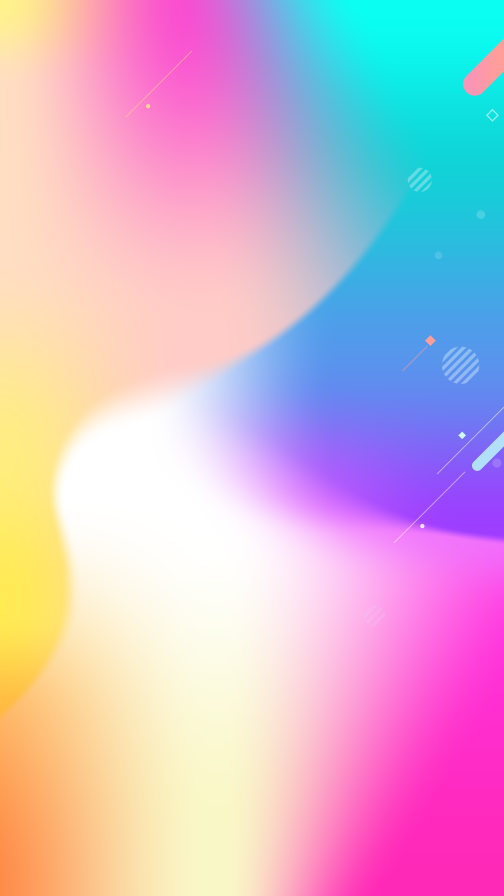
Reproduce this background procedurally as a Shadertoy shader.

```glsl
// Soft flowing colour waves with small diagonal strokes, striped discs and diamonds.

// Wave colours
const vec3 PALE_YELLOW = vec3(1.0, 0.95, 0.55), PEACH = vec3(1.0, 0.87, 0.76);
const vec3 YELLOW = vec3(1.0, 0.93, 0.50), GOLD = vec3(1.0, 0.92, 0.33);
const vec3 AMBER = vec3(1.0, 0.72, 0.25);
const vec3 HOT_PINK = vec3(0.98, 0.30, 0.82), SALMON = vec3(1.0, 0.80, 0.78);
const vec3 CYAN = vec3(0.04, 1.0, 0.95), TEAL = vec3(0.06, 0.83, 0.84);
const vec3 BLUE = vec3(0.35, 0.58, 0.93), VIOLET = vec3(0.62, 0.24, 1.0);
const vec3 ORCHID = vec3(0.93, 0.45, 1.0), CREAM = vec3(0.98, 0.97, 0.78);
const vec3 APRICOT = vec3(1.0, 0.80, 0.42), ORANGE = vec3(1.0, 0.50, 0.23);
const vec3 MAGENTA = vec3(1.0, 0.20, 0.90), ROSE = vec3(1.0, 0.16, 0.72);
const vec3 WHITE = vec3(1.0);

// Ornament settings, in canvas widths
const vec3 CORAL = vec3(1.0, 0.62, 0.60), ICE = vec3(0.70, 0.88, 0.98);
const float ASPECT = 16.0 / 9.0;
const float STRIPE_PERIOD = 0.0125;
const float LINE_RADIUS = 0.0009;

// Position, diagonal extent, opacity
const vec4 LINES[4] = vec4[4](
    vec4(0.250, 1.546, 0.130, 0.55), vec4(0.799, 1.042, 0.048, 0.60),
    vec4(0.868, 0.838, 0.140, 0.50), vec4(0.782, 0.701, 0.140, 0.50));
// Position, radius, opacity
const vec4 DISCS[3] = vec4[3](
    vec4(0.833, 1.421, 0.024, 0.38), vec4(0.914, 1.053, 0.037, 0.42),
    vec4(0.743, 0.556, 0.021, 0.13));
const vec4 DOTS[5] = vec4[5](
    vec4(0.294, 1.567, 0.0042, 0.75), vec4(0.838, 0.734, 0.0042, 0.85),
    vec4(0.954, 1.352, 0.0085, 0.18), vec4(0.870, 1.271, 0.0075, 0.14),
    vec4(0.986, 0.859, 0.0090, 0.16));

float capsule(vec2 p, vec2 a, vec2 b, float radius) {
    vec2 ab = b - a;
    float t = clamp(dot(p - a, ab) / dot(ab, ab), 0.0, 1.0);
    return length(p - a - ab * t) - radius;
}

float diamond(vec2 p, float radius) {
    return (abs(p.x) + abs(p.y) - radius) * 0.7071;
}

float cover(float d, float pixel) {
    return 1.0 - smoothstep(-0.6 * pixel, 0.6 * pixel, d);
}

float smoothMax(float a, float b, float k) {
    float h = max(k - abs(a - b), 0.0) / k;
    return max(a, b) + h * h * k * 0.25;
}

// Vertical ramp of the cool wave; v runs downwards
vec3 coolRamp(float v) {
    vec3 c = mix(CYAN, TEAL, smoothstep(0.0, 0.20, v));
    c = mix(c, BLUE, smoothstep(0.16, 0.43, v));
    return mix(c, VIOLET, smoothstep(0.39, 0.60, v));
}

vec3 warmWave(float u, float v) {
    vec3 side = mix(PALE_YELLOW, PEACH, smoothstep(0.0, 0.10, v));
    side = mix(side, YELLOW, smoothstep(0.28, 0.52, v));
    side = mix(side, GOLD, smoothstep(0.50, 0.67, v));
    side = mix(side, AMBER, smoothstep(0.68, 0.81, v));
    vec3 ridge = mix(HOT_PINK, SALMON, smoothstep(0.0, 0.36, v));
    vec3 c = mix(side, ridge, smoothstep(0.0, 0.38, u));
    return mix(c, coolRamp(v), smoothstep(0.34 + 0.25 * v, 0.72 + 0.9 * v, u));
}

vec3 coolWave(float u, float v) {
    float blush = (1.0 - smoothstep(0.42, 0.92, u)) * smoothstep(0.42, 0.57, v);
    vec3 c = mix(coolRamp(v), ORCHID, 0.75 * blush);
    return mix(WHITE, c, smoothstep(0.28, 0.67, u));
}

vec3 lowerWave(float u, float v, float depth) {
    vec3 c = mix(WHITE, CREAM, smoothstep(0.58, 0.92, v));
    float heat = (1.0 - smoothstep(-0.1, 0.42, u)) * smoothstep(0.55, 0.80, v);
    c = mix(c, mix(APRICOT, ORANGE, smoothstep(0.65, 1.0, v)), heat);
    vec3 pink = mix(MAGENTA, ROSE, smoothstep(0.6, 1.0, v));
    c = mix(c, pink, smoothstep(0.44, 1.2 - 1.1 * (v - 0.6), u));
    float glow = exp(-pow(depth / 0.045, 2.0)) * smoothstep(0.36, 0.72, u);
    return mix(c, ORCHID, 0.8 * glow);
}

vec3 waves(float u, float v) {
    // Boundary between the cool and lower waves
    float a = 1.0 - u;
    float depth = v - (0.603 - 0.06 * a - 0.17 * a * a);
    float blur = 0.006 + 0.06 * smoothstep(0.1, 0.6, a);
    vec3 c = mix(coolWave(u, v), lowerWave(u, v, depth), smoothstep(-blur, blur, depth));

    // Warm wave: above a rising curve, joined to a bulge on the left side
    float s = u - 0.2315;
    float slope = 0.3 + 3.92 * s * s;
    float above = (0.453 - 0.169 * s - 0.735 * s * s * s - v) * ASPECT / sqrt(1.0 + slope * slope);
    float bulge = 0.107 + 0.033 * smoothstep(0.54, 0.65, v) - 7.1 * pow(max(v - 0.66, 0.0), 2.0);
    float warm = smoothMax(above, bulge - u, 0.15);
    float haze = 0.012 + 0.04 * exp(-pow((u - 0.30) / 0.13, 2.0));
    return mix(c, warmWave(u, v), smoothstep(-haze, haze, warm));
}

void mainImage(out vec4 fragColor, in vec2 fragCoord) {
    vec2 uv = fragCoord / iResolution.xy;
    vec2 p = uv * vec2(1.0, ASPECT);
    float pixel = 1.0 / iResolution.x;
    vec3 color = waves(uv.x, 1.0 - uv.y);

    // Fine diagonal lines, the left ones warm
    for (int i = 0; i < 4; i++) {
        vec4 l = LINES[i];
        float d = capsule(p, l.xy, l.xy + l.z, LINE_RADIUS);
        color = mix(color, i < 2 ? mix(CORAL, YELLOW, float(1 - i) * 0.7) : WHITE, l.w * cover(d, pixel));
    }
    // Striped discs
    float stripe = abs(fract((p.x - p.y) * 0.7071 / STRIPE_PERIOD) - 0.5) * STRIPE_PERIOD;
    for (int i = 0; i < 3; i++) {
        float d = max(length(p - DISCS[i].xy) - DISCS[i].z, stripe - 0.27 * STRIPE_PERIOD);
        color = mix(color, mix(ICE, WHITE, 0.5), DISCS[i].w * cover(d, pixel));
    }
    // Dots
    for (int i = 0; i < 5; i++)
        color = mix(color, i == 0 ? YELLOW : WHITE, DOTS[i].w * cover(length(p - DOTS[i].xy) - DOTS[i].z, pixel));
    // Diamonds: outlined, coral, white
    float outline = abs(diamond(p - vec2(0.977, 1.549), 0.011)) - 0.0012;
    color = mix(color, WHITE, 0.6 * cover(outline, pixel));
    color = mix(color, CORAL, cover(diamond(p - vec2(0.854, 1.102), 0.0105), pixel));
    color = mix(color, ICE + 0.1, cover(diamond(p - vec2(0.917, 0.914), 0.0075), pixel));
    // Rounded strokes at the right side
    vec3 strokePink = mix(vec3(0.98, 0.58, 0.72), CORAL, smoothstep(0.92, 1.0, p.x));
    color = mix(color, strokePink, cover(capsule(p, vec2(0.942, 1.611), vec2(1.05, 1.719), 0.023), pixel));
    color = mix(color, ICE, cover(capsule(p, vec2(0.947, 0.854), vec2(1.05, 0.957), 0.0105), pixel));
    fragColor = vec4(clamp(color, 0.0, 1.0), 1.0);
}
```
